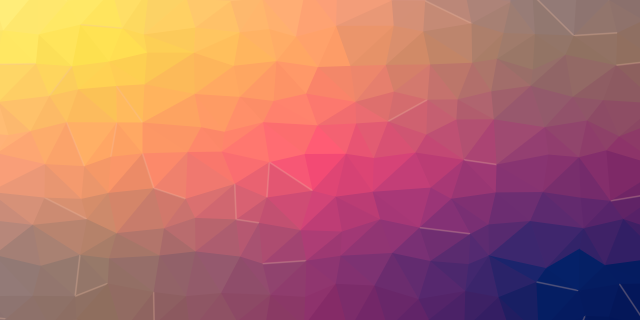
Give the GLSL for this background, as a WebGL 1 fragment shader.

```glsl
precision highp float;
// Low-poly backdrop: a jittered grid split into flat triangles along the
// shorter diagonals. Each facet blends one colour ramp read across and the
// same ramp read downwards, mixed in a perceptual (cube root XYZ) space.
uniform vec2 u_resolution;

const vec2 CELL = vec2(0.120, 0.103);   // grid step, in canvas heights
const vec2 GRID_SHIFT = vec2(0.0, 0.089);
const float JITTER = 0.6;
const float SEAM_SHARE = 0.06;          // part of the edges that catch light
const float SEAM_WIDTH = 0.0016;

float hash(vec2 p) {
  return fract(sin(dot(p, vec2(127.1, 311.7))) * 43758.5453);
}

// Colour space conversions
vec3 toPerceptual(vec3 rgb) {
  vec3 lin = pow(rgb, vec3(2.2));
  vec3 xyz = mat3(0.4124, 0.2126, 0.0193,
                  0.3576, 0.7152, 0.1192,
                  0.1805, 0.0722, 0.9505) * lin;
  return pow(xyz, vec3(1.0 / 3.0));
}

vec3 toRgb(vec3 perceptual) {
  vec3 xyz = perceptual * perceptual * perceptual;
  vec3 lin = mat3( 3.2406, -0.9689,  0.0557,
                  -1.5372,  1.8758, -0.2040,
                  -0.4986,  0.0415,  1.0570) * xyz;
  return pow(clamp(lin, 0.0, 1.0), vec3(1.0 / 2.2));
}

vec3 blendStep(vec3 base, vec3 next, float t) {
  return mix(base, toPerceptual(next), clamp(t, 0.0, 1.0));
}

// Yellow through orange, pink and purple to navy
vec3 ramp(float t) {
  float s = t * 6.0;
  vec3 c = toPerceptual(vec3(1.00, 0.92, 0.48));
  c = blendStep(c, vec3(1.00, 0.88, 0.29), s);
  c = blendStep(c, vec3(1.00, 0.62, 0.39), s - 1.0);
  c = blendStep(c, vec3(0.99, 0.30, 0.46), s - 2.0);
  c = blendStep(c, vec3(0.58, 0.20, 0.46), s - 3.0);
  c = blendStep(c, vec3(0.02, 0.14, 0.42), s - 4.0);
  return blendStep(c, vec3(0.00, 0.08, 0.34), s - 5.0);
}

vec3 facetColor(vec2 center, float aspect) {
  vec3 across = ramp(center.x / aspect);
  vec3 down = ramp(1.0 - center.y);
  float shade = 1.0 + 0.03 * (hash(center) - 0.5);
  return toRgb(mix(across, down, 0.5)) * shade;
}

// Mesh geometry
vec2 meshVertex(vec2 id) {
  vec2 offset = vec2(hash(id), hash(id + 57.3)) - 0.5;
  return (id + JITTER * offset) * CELL + GRID_SHIFT;
}

// Signed distance to the line a-b, positive on its left
float edgeDistance(vec2 p, vec2 a, vec2 b) {
  vec2 e = normalize(b - a);
  return e.x * (p.y - a.y) - e.y * (p.x - a.x);
}

float seam(float d, vec2 a, vec2 b, float pixel) {
  float lit = step(hash(a + b), SEAM_SHARE);
  return lit * (1.0 - smoothstep(0.0, SEAM_WIDTH + pixel, abs(d)));
}

// Coverage-weighted colour of one counter-clockwise triangle
vec4 facet(vec2 p, vec2 a, vec2 b, vec2 c, float aspect, float pixel) {
  float ab = edgeDistance(p, a, b);
  float bc = edgeDistance(p, b, c);
  float ca = edgeDistance(p, c, a);
  float cover = clamp(min(ab, min(bc, ca)) / pixel + 0.5, 0.0, 1.0);
  if (cover <= 0.0) return vec4(0.0);
  vec3 color = facetColor((a + b + c) / 3.0, aspect);
  float light = max(seam(ab, a, b, pixel),
                max(seam(bc, b, c, pixel), seam(ca, c, a, pixel)));
  color = mix(color, vec3(0.95, 0.75, 0.65), 0.3 * light);
  return vec4(color, 1.0) * cover;
}

// A grid cell, cut along its shorter diagonal
vec4 cellFacets(vec2 p, vec2 id, float aspect, float pixel) {
  vec2 a = meshVertex(id);
  vec2 b = meshVertex(id + vec2(1.0, 0.0));
  vec2 c = meshVertex(id + vec2(1.0, 1.0));
  vec2 d = meshVertex(id + vec2(0.0, 1.0));
  if (distance(a, c) < distance(b, d)) {
    return facet(p, a, b, c, aspect, pixel) + facet(p, a, c, d, aspect, pixel);
  }
  return facet(p, a, b, d, aspect, pixel) + facet(p, b, c, d, aspect, pixel);
}

void main() {
  float pixel = 1.0 / u_resolution.y;
  float aspect = u_resolution.x * pixel;
  vec2 p = gl_FragCoord.xy * pixel;
  vec2 home = floor((p - GRID_SHIFT) / CELL);
  vec4 sum = vec4(0.0);
  for (int j = -1; j <= 1; j++) {
    for (int i = -1; i <= 1; i++) {
      sum += cellFacets(p, home + vec2(float(i), float(j)), aspect, pixel);
    }
  }
  gl_FragColor = vec4(sum.rgb / max(sum.a, 0.001), 1.0);
}
```
